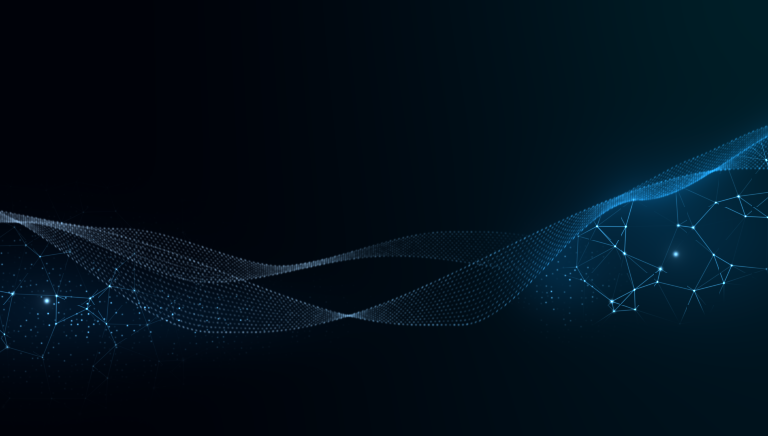
This background is drawn by a WebGL 2 fragment shader. Its source:

```glsl
#version 300 es
precision highp float;
// Twisting ribbons of dots between two glowing networks on a dark teal gradient.
uniform vec2 u_resolution;
out vec4 outColor;

const vec3 NIGHT = vec3(0.0, 0.008, 0.035);
const vec3 TEAL = vec3(0.0, 0.095, 0.14);
const vec3 GLOW_BLUE = vec3(0.015, 0.16, 0.26);
const vec3 SILVER = vec3(0.58, 0.72, 0.84);
const vec3 AZURE = vec3(0.16, 0.54, 0.78);

float hash(vec2 p) {
  return fract(sin(dot(p, vec2(127.1, 311.7))) * 43758.5453);
}

// Smooth rise of the given height between two positions.
float ramp(float x, float from, float to, float height) {
  return height * smoothstep(from, to, x);
}

float spot(vec2 p, vec2 center, vec2 radius) {
  vec2 d = (p - center) / radius;
  return exp(-dot(d, d));
}

float segment(vec2 p, vec2 a, vec2 b) {
  vec2 ab = b - a;
  float t = clamp(dot(p - a, ab) / dot(ab, ab), 0.0, 1.0);
  return length(p - a - ab * t);
}

// Edges of the ribbons as heights over the width.
float longEdge(float x) {
  return 0.541 + ramp(x, -0.065, 0.28, -0.303) + ramp(x, 0.326, 0.977, 0.376);
}
float sweepEdge(float x) {
  return 0.491 + ramp(x, 0.039, 0.547, -0.236) + ramp(x, 0.599, 0.833, 0.287)
    + ramp(x, 0.833, 1.068, 0.183);
}
float crestEdge(float x) {
  return 0.53 + ramp(x, -0.078, 0.156, -0.055) + ramp(x, 0.156, 0.378, -0.087)
    + ramp(x, 0.352, 0.586, 0.08) + ramp(x, 0.625, 0.807, -0.034);
}
float innerEdge(float x) {
  return 0.491 + ramp(x, 0.026, 0.273, -0.138) + ramp(x, 0.273, 0.508, 0.06)
    + ramp(x, 0.521, 0.703, -0.032);
}
float wingEdge(float x) {
  return 0.511 + ramp(x, 0.742, 0.898, 0.103) + ramp(x, 0.846, 1.042, 0.11);
}

// Rows of dots stretched between two edge heights.
float ribbon(vec2 uv, float aspect, float edgeA, float edgeB, float seed) {
  const int ROWS = 14;
  const float COLUMNS = 180.0;
  const float RADIUS = 0.0023;
  float light = 0.0;
  for (int i = 0; i < ROWS; i++) {
    float k = float(i) / float(ROWS - 1);
    float along = uv.x * COLUMNS + 0.5 * float(i);
    vec2 d = vec2((fract(along) - 0.5) / COLUMNS * aspect, uv.y - mix(edgeA, edgeB, k));
    float rim = mix(0.36, 0.85, pow(abs(2.0 * k - 1.0), 8.0));
    float flicker = 0.45 + 0.75 * hash(vec2(floor(along), float(i) + seed));
    light += rim * flicker * exp(-dot(d, d) / (RADIUS * RADIUS));
  }
  return light;
}

vec2 node(vec2 cell) {
  return cell + 0.1 + 0.8 * vec2(hash(cell), hash(cell + 37.0));
}

// Jittered grid of nodes joined by thin lines; x holds lines, y holds nodes.
vec2 network(vec2 p, float cellSize) {
  vec2 g = p / cellSize, cell = floor(g), light = vec2(0.0);
  vec2 hub = node(cell);
  for (int i = 0; i < 9; i++) {
    vec2 c = cell + vec2(i % 3 - 1, i / 3 - 1);
    vec2 n = node(c);
    float d = length(g - n) * cellSize;
    float size = mix(0.0022, 0.0046, pow(hash(c + 11.0), 4.0));
    light.y += exp(-d * d / (size * size));
    if (i != 4) {
      float l = segment(g, hub, n) * cellSize / 0.0013;
      light.x += exp(-l * l) * (1.0 - smoothstep(0.8, 1.7, distance(hub, n)));
    }
  }
  return light;
}

// Sparse fine specks.
float dust(vec2 p, float cellSize) {
  vec2 g = p / cellSize, cell = floor(g);
  vec2 center = 0.25 + 0.5 * vec2(hash(cell + 3.0), hash(cell + 19.0));
  float d = length(fract(g) - center) * cellSize / 0.002;
  return exp(-d * d) * pow(hash(cell + 53.0), 5.0);
}

float star(vec2 p, vec2 center) {
  float d = length(p - center);
  return exp(-d * d / 0.00003) + 0.2 * exp(-d / 0.013);
}

void main() {
  vec2 uv = gl_FragCoord.xy / u_resolution;
  float aspect = u_resolution.x / u_resolution.y;
  vec2 p = vec2(uv.x * aspect, uv.y);
  float x = uv.x;
  float longY = longEdge(x), sweepY = sweepEdge(x);

  // Background gradient and soft glows
  vec3 color = mix(NIGHT, TEAL, smoothstep(0.12, 1.05, x) * (0.72 + 0.28 * uv.y));
  color += vec3(0.0, 0.025, 0.015) * spot(uv, vec2(1.0, 0.95), vec2(0.25, 0.35));
  color += GLOW_BLUE * 0.42 * spot(uv, vec2(0.04, 0.3), vec2(0.16, 0.14));
  color += GLOW_BLUE * 0.28 * spot(uv, vec2(0.25, 0.27), vec2(0.15, 0.08));
  color += GLOW_BLUE * 0.5 * spot(uv, vec2(0.89, 0.46), vec2(0.15, 0.18));
  color += GLOW_BLUE * 0.45 * spot(uv, vec2(0.73, 0.37), vec2(0.06, 0.09));
  color += GLOW_BLUE * 0.7 * exp(-abs(uv.y - sweepY) / 0.035) * smoothstep(0.65, 0.85, x);

  // Networks and dust at both sides
  float leftArea = spot(uv, vec2(0.05, 0.31), vec2(0.13, 0.12));
  float rightArea = smoothstep(0.72, 0.79, x) * (1.0 - smoothstep(-0.02, 0.01, uv.y - sweepY))
    * smoothstep(0.25, 0.31, uv.y - 0.12 * smoothstep(0.88, 1.02, x));
  float area = max(leftArea, rightArea);
  vec2 web = network(p, 0.075);
  color += area * (web.x * vec3(0.13, 0.29, 0.38) + web.y * vec3(0.45, 0.72, 0.85));
  float dustArea = leftArea + spot(uv, vec2(0.22, 0.28), vec2(0.13, 0.06))
    + spot(uv, vec2(0.735, 0.35), vec2(0.045, 0.07));
  color += dustArea * dust(p, 0.013) * vec3(0.4, 0.75, 0.95);

  // Dotted ribbons
  vec3 dotColor = mix(SILVER, AZURE, smoothstep(0.3, 0.85, x));
  float mainLight = ribbon(uv, aspect, sweepY, longY, 0.0) * mix(0.8, 1.0, smoothstep(0.6, 0.8, x));
  float crestGain = mix(0.8, 0.4, smoothstep(0.38, 0.5, x)) * (1.0 - smoothstep(0.58, 0.73, x));
  float crestLight = ribbon(uv, aspect, crestEdge(x), innerEdge(x), 20.0) * crestGain;
  float wingLight = ribbon(uv, aspect, wingEdge(x), sweepY, 40.0) * 0.7 * smoothstep(0.74, 0.82, x);
  color += dotColor * (1.0 - exp(-mainLight - crestLight - wingLight));

  // Brightest nodes
  float stars = star(p, vec2(0.061 * aspect, 0.31)) + 0.8 * star(p, vec2(0.88 * aspect, 0.417));
  color += stars * vec3(0.6, 0.85, 1.0);
  outColor = vec4(min(color, 1.0), 1.0);
}
```
